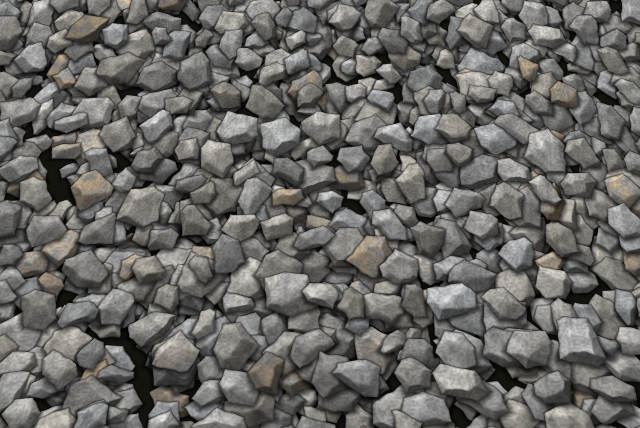
A WebGL 1 fragment shader for this texture:

```glsl
precision highp float;
// A bed of crushed grey gravel seen at a slant, with stones smaller far away.
// Layers of jittered cells are painted back to front; each stone is a convex
// polygon whose facets are lit from above and which shades what lies beneath.
uniform vec2 u_resolution;

const float TAU = 6.2831853;
const float STONES_PER_HEIGHT = 8.8;
const int LAYERS = 5;
const int SIDES = 6;
const float REACH = 1.15;
const vec3 LIGHT = vec3(-0.25, 0.66, 0.70);
const vec3 GAP_COLOR = vec3(0.08, 0.08, 0.06);
const vec3 COOL_GREY = vec3(0.635, 0.642, 0.65);
const vec3 WARM_GREY = vec3(0.655, 0.64, 0.605);
const vec3 TAN = vec3(0.66, 0.59, 0.49);

float hash(vec2 p) {
  return fract(sin(dot(p, vec2(127.1, 311.7))) * 43758.5453);
}

float noise(vec2 p) {
  vec2 i = floor(p), f = fract(p);
  f = f * f * (3.0 - 2.0 * f);
  return mix(mix(hash(i), hash(i + vec2(1.0, 0.0)), f.x),
             mix(hash(i + vec2(0.0, 1.0)), hash(i + 1.0), f.x), f.y);
}

float fbm(vec2 p) {
  float sum = 0.0, amp = 0.5;
  for (int i = 0; i < 4; i++) {
    sum += amp * noise(p);
    p = mat2(1.6, 1.2, -1.2, 1.6) * p + 7.3;
    amp *= 0.5;
  }
  return sum / 0.9375;
}

// Mineral colour: grey tint per stone, some tan ones, cloudy and fine grain.
vec3 mineral(vec2 p, vec2 id, float cloud) {
  vec3 base = mix(COOL_GREY, WARM_GREY, hash(id + 1.7));
  float rust = smoothstep(0.88, 0.97, hash(id + 2.9));
  base = mix(base, TAN, rust * smoothstep(0.25, 0.6, cloud));
  float tone = mix(0.84, 1.18, hash(id + 4.1));
  float speckle = noise(p * 21.0 + id * 3.7) - 0.5;
  return base * tone * (1.0 + 0.5 * (cloud - 0.5) + 0.22 * speckle);
}

// Paints one stone centred at p = 0, with its contact shadow, over a colour.
vec3 paintStone(vec3 under, vec2 p, vec2 id, float blur) {
  float radius = mix(0.36, 0.66, hash(id + 5.3));
  float flatness = mix(0.5, 0.95, hash(id + 6.7));
  float turn = TAU * hash(id + 7.9);

  // The top facet starts the soft minimum of facet heights.
  float cloud = fbm(p * 4.5 + id * 5.1);
  vec2 tilt = (vec2(hash(id + 8.3), hash(id + 9.1)) - 0.5) * 0.9;
  float top = radius * mix(0.25, 0.5, hash(id + 10.9))
            - dot(tilt, p) + 0.10 * (cloud - 0.5);
  float weight = exp(-45.0 * clamp(top, -0.2, 1.0));
  vec3 normal = weight * normalize(vec3(tilt, 1.0));

  float inside = 10.0;
  for (int k = 0; k < SIDES; k++) {
    vec2 key = id + 13.7 * float(k + 1);
    float angle = turn + TAU * (float(k) + 0.7 * hash(key)) / float(SIDES);
    vec2 dir = vec2(cos(angle), sin(angle));
    vec2 axes = vec2(cos(angle - turn), flatness * sin(angle - turn));
    float edge = radius * length(axes) * mix(0.74, 1.08, hash(key + 0.37));
    float dist = edge - dot(dir, p);
    inside = min(inside, dist);
    float slope = mix(0.4, 1.9, hash(key + 0.71));
    float w = exp(-45.0 * clamp(slope * dist, -0.2, 1.0));
    normal += w * normalize(vec3(dir * slope, 1.0));
  }

  // The shadow spreads further below the stone than above it.
  float spread = mix(0.05, 0.17, smoothstep(0.3, -0.3, p.y));
  under *= mix(0.34, 1.0, smoothstep(-0.02, spread, -inside));

  float diffuse = max(dot(normalize(normal), normalize(LIGHT)), 0.0);
  float rim = mix(0.8, 1.0, smoothstep(0.0, 0.05, inside));
  vec3 lit = mineral(p, id, cloud) * (0.36 + 0.68 * diffuse) * rim;
  return mix(under, lit, smoothstep(-blur, blur, inside));
}

// Paints one layer of cells, from far to near so near stones overlap.
vec3 paintLayer(vec3 color, vec2 q, float layer, float share, float blur) {
  q += layer * vec2(17.37, 31.61);
  vec2 cell = floor(q);
  for (int j = 0; j < 3; j++) {
    for (int i = 0; i < 3; i++) {
      vec2 id = cell + vec2(float(i) - 1.0, 1.0 - float(j));
      vec2 jitter = vec2(hash(id + 0.13), hash(id + 0.59)) - 0.5;
      vec2 p = q - id - 0.5 - 0.7 * jitter;
      if (hash(id + 3.3) < share && length(p) < REACH) {
        color = paintStone(color, p, id, blur);
      }
    }
  }
  return color;
}

void main() {
  vec2 uv = gl_FragCoord.xy / u_resolution.y;
  float halfWidth = 0.5 * u_resolution.x / u_resolution.y;

  // Slanted ground: the scale grows with height in the view.
  float depth = 1.0 + 0.55 * uv.y;
  vec2 q = vec2((uv.x - halfWidth) * depth, 1.1 * (uv.y + 0.275 * uv.y * uv.y));
  q = q * STONES_PER_HEIGHT + 40.0;
  q += 0.06 * (vec2(noise(q * 5.0), noise(q * 5.0 + 19.0)) - 0.5);
  float blur = 0.7 * depth * STONES_PER_HEIGHT / u_resolution.y;

  vec3 color = GAP_COLOR;
  for (int n = 0; n < LAYERS; n++) {
    float layer = float(n);
    color = paintLayer(color, q, layer, 1.05 - 0.1 * layer, blur);
  }
  gl_FragColor = vec4(color, 1.0);
}
```
